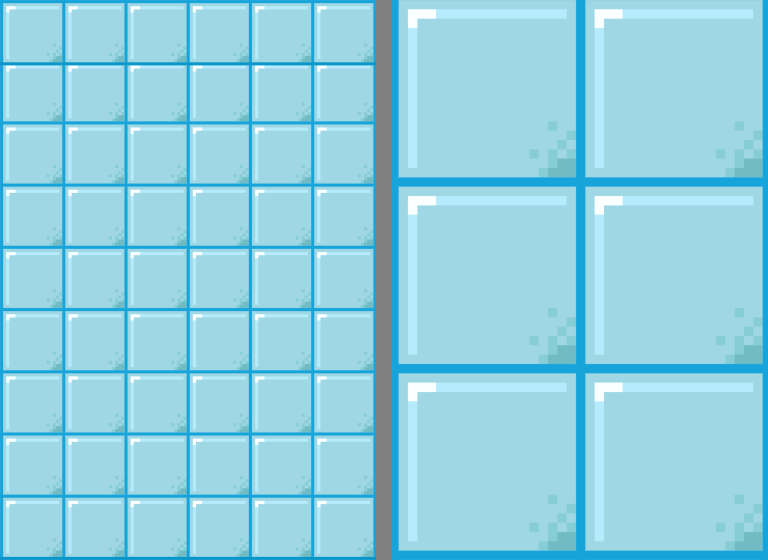
Left, the full canvas; right, a detail of the centre.
Reproduce this pattern procedurally as a Shadertoy shader.

```glsl
// Share of the sample footprint, w wide, that lies inside the box lo..hi
float boxCover(vec2 p, vec2 lo, vec2 hi, float w) {
    vec2 c = clamp((p - lo) / w + 0.5, 0.0, 1.0) - clamp((p - hi) / w + 0.5, 0.0, 1.0);
    return c.x * c.y;
}

// Line one unit wide, repeated every 20 units around the given centre
float gridLine(float x, float centre, float w) {
    float d = abs(mod(x - centre + 10.0, 20.0) - 10.0);
    return clamp((0.5 - d) / w + 0.5, 0.0, 1.0);
}

// Checkered shade in the lower right corner: x = all cells, y = deepest cells
vec2 cornerShade(vec2 p, float w) {
    vec2 q = vec2(20.0 - p.x, 19.0 - p.y);
    vec2 shade = vec2(0.0);
    for (int v = 0; v < 6; v++) {
        for (int u = 0; u < 5; u++) {
            int s = u + v;
            bool solid = v < 2 && s < 4;
            bool checker = v > 1 && s < 5 && s % 2 == 0;
            bool stray = (u == 2 && v == 5) || (u == 4 && v == 2);
            if (solid || checker || stray) {
                float c = boxCover(q, vec2(u, v), vec2(u + 1, v + 1), w);
                shade += c * vec2(1.0, s < 3 && solid ? 1.0 : 0.0);
            }
        }
    }
    return min(shade, 1.0);
}

void mainImage(out vec4 fragColor, in vec2 fragCoord) {
    // Nine rows of 20 units, measured from the top left
    float w = 180.0 / iResolution.y * 1.15;
    vec2 g = vec2(fragCoord.x, iResolution.y - fragCoord.y) * 180.0 / iResolution.y;

    // The top row sits one unit lower and overlaps the row beneath
    vec2 p = vec2(mod(g.x, 20.0), g.y < 21.0 ? g.y - 1.0 : mod(g.y, 20.0));
    float lineY = g.y < 30.0 ? g.y - 1.0 : g.y;

    // Tile face and corner shade
    vec3 color = vec3(0.627, 0.843, 0.894);
    vec2 shade = cornerShade(p, w);
    color = mix(color, vec3(0.53, 0.805, 0.84), shade.x);
    color = mix(color, vec3(0.44, 0.735, 0.77), shade.y);

    // Pale bevel with a white glint at its corner
    float bevel = boxCover(p, vec2(2, 1), vec2(19, 2), w) + boxCover(p, vec2(2, 2), vec2(3, 18), w);
    float glint = boxCover(p, vec2(2, 1), vec2(5, 2), w) + boxCover(p, vec2(2, 2), vec2(3, 3), w);
    color = mix(color, vec3(0.71, 0.92, 0.99), min(bevel, 1.0));
    color = mix(color, vec3(0.98, 1.0, 1.0), min(glint, 1.0));

    // Grout, a little deeper at the overlap and the bottom edge
    float grout = max(gridLine(g.x, 0.5, w), gridLine(lineY, 19.5, w));
    float deep = boxCover(g, vec2(-9, 20), vec2(999, 21), w) + boxCover(g, vec2(-9, 179), vec2(999, 189), w);
    vec3 groutColor = mix(vec3(0.09, 0.645, 0.855), vec3(0.04, 0.59, 0.79), deep);
    fragColor = vec4(mix(color, groutColor, grout), 1.0);
}
```
